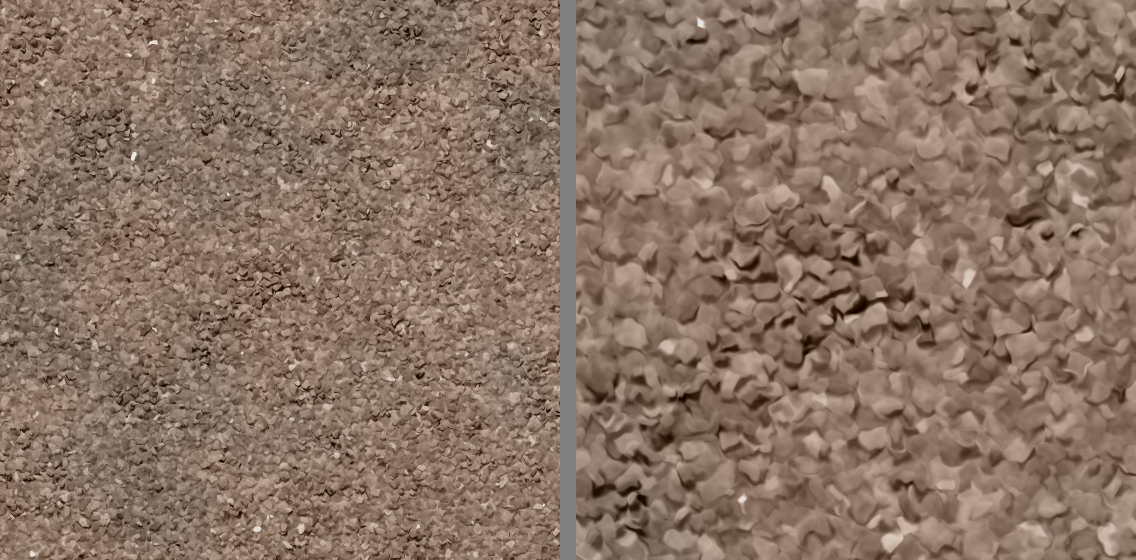
Left: the whole. Right: its middle third, enlarged.
Reproduce this texture procedurally as a WebGL 2 fragment shader.

```glsl
#version 300 es
precision highp float;
precision highp int;
// Coarse brown grit: five layers of jittered, angular grains are laid over
// each other, each grain casting a thin shadow below itself. Smooth noise
// roughens the outlines, mottles the faces and gathers shadows into cracks.

uniform vec2 u_resolution;
out vec4 fragColor;

// Integer hash: three random values in 0..1 per cell and seed
vec3 hash(ivec2 cell, int seed) {
    uvec3 v = uvec3(ivec3(cell, seed)) * 1664525u + 1013904223u;
    v.x += v.y * v.z; v.y += v.z * v.x; v.z += v.x * v.y;
    v ^= v >> 16u;
    v.x += v.y * v.z; v.y += v.z * v.x; v.z += v.x * v.y;
    return vec3(v >> 8u) / 16777216.0;
}

// Three independent channels of value noise
vec3 noise(vec2 p, int seed) {
    ivec2 i = ivec2(floor(p));
    vec2 f = fract(p);
    f = f * f * (3.0 - 2.0 * f);
    vec3 low = mix(hash(i, seed), hash(i + ivec2(1, 0), seed), f.x);
    vec3 high = mix(hash(i + ivec2(0, 1), seed), hash(i + ivec2(1, 1), seed), f.x);
    return mix(low, high, f.y);
}

// Signed distance to a rotated chip, between a disc and a box
float chip(vec2 p, float angle, float stretch, float radius) {
    float c = cos(angle), s = sin(angle);
    p = abs(mat2(c, -s, s, c) * p) * vec2(1.0 / stretch, stretch);
    return max(length(p) * 0.87, max(p.x, p.y)) - radius;
}

// Lays one layer of grains, with their shadows, over the tone below
float layGrains(float tone, vec2 uv, float cells, float presence, float size,
                float lift, float crack, int seed) {
    vec2 p = uv * cells;
    ivec2 home = ivec2(floor(p));
    float soft = 0.0013 * cells;
    for (int y = -1; y <= 1; y++)
    for (int x = -1; x <= 1; x++) {
        ivec2 cell = home + ivec2(x, y);
        vec3 place = hash(cell, seed);
        if (place.z > presence) continue;
        vec3 look = hash(cell, seed + 1);
        vec3 form = hash(cell, seed + 2);

        vec2 q = p - vec2(cell) - 0.2 - 0.6 * place.xy;
        float angle = (form.x - 0.5) * 2.4;
        float stretch = 1.0 + 0.25 * form.y;
        float radius = size * mix(0.65, 1.1, form.z);

        // Shadow falls below and slightly to the right
        vec2 toLight = vec2(-0.0012, 0.0036) * cells;
        float shade = chip(q + toLight, angle, stretch, radius);
        float shadow = 1.0 - smoothstep(-soft, soft * 1.6, shade);
        tone -= shadow * crack * look.y * look.y * max(tone - 0.08, 0.0);

        // Face, lit on its upper side, some partly sunk into the ground
        float d = chip(q, angle, stretch, radius);
        float cover = 1.0 - smoothstep(-soft, soft, d);
        float face = 0.525 + lift + 0.25 * (look.x - 0.5);
        face += 0.045 * clamp(q.y / radius, -1.0, 1.0);
        face += 0.1 * smoothstep(0.93, 1.0, look.x);
        tone = mix(tone, face, cover * mix(0.6, 1.0, look.z));
    }
    return tone;
}

// Rare pale crystals
float crystals(vec2 uv) {
    vec2 p = uv * 45.0;
    ivec2 cell = ivec2(floor(p));
    vec3 place = hash(cell, 71);
    vec3 look = hash(cell, 72);
    float d = chip(fract(p) - 0.35 - 0.3 * place.xy, look.x * 3.0, 1.15,
                   mix(0.11, 0.25, look.y * look.y));
    return step(0.988, place.z) * mix(0.45, 1.0, look.z)
        * (1.0 - smoothstep(-0.06, 0.06, d));
}

void main() {
    vec2 uv = gl_FragCoord.xy / u_resolution.y;

    // Roughened coordinates give the chips uneven outlines
    vec2 rough = uv + 0.007 * (noise(uv * 95.0, 3).xy - 0.5)
        + 0.003 * (noise(uv * 210.0, 4).xy - 0.5);

    // Shadows deepen in scattered, mostly level streaks
    float streak = noise(rough * vec2(19.0, 34.0), 5).x;
    float crack = mix(0.5, 1.15, smoothstep(0.45, 0.85, streak));

    // Ground, then grains from coarse to fine
    float tone = 0.4 + 0.16 * noise(uv * 110.0, 6).x;
    tone = layGrains(tone, rough, 46.0, 1.0, 0.52, -0.015, crack, 10);
    tone = layGrains(tone, rough, 64.0, 0.85, 0.48, 0.0, crack, 20);
    tone = layGrains(tone, rough, 86.0, 0.6, 0.48, 0.0, crack, 30);
    tone = layGrains(tone, rough, 56.0, 0.2, 0.46, 0.015, crack, 40);
    tone = layGrains(tone, rough, 112.0, 0.38, 0.44, 0.015, crack, 50);

    // Fine mottling and broad, greyer stains
    tone += 0.09 * (noise(uv * 170.0, 7).x - 0.5);
    tone += 0.06 * (noise(uv * 300.0, 8).x - 0.5);
    vec3 broad = 0.65 * noise(uv * 4.0, 9) + 0.35 * noise(uv * 11.0, 60);
    float stain = smoothstep(0.5, 0.8, broad.x);
    tone += 0.05 * (broad.y - 0.5) - 0.025 * stain;
    tone = mix(tone, 0.93, crystals(rough));

    // Warm brown tint, fading in the palest crystals
    vec3 tint = vec3(0.093 - 0.03 * stain, 0.0, -0.06 + 0.008 * stain);
    tint *= 1.0 - 0.75 * smoothstep(0.68, 0.92, tone);
    fragColor = vec4(clamp(tone + tint, 0.0, 1.0), 1.0);
}
```
